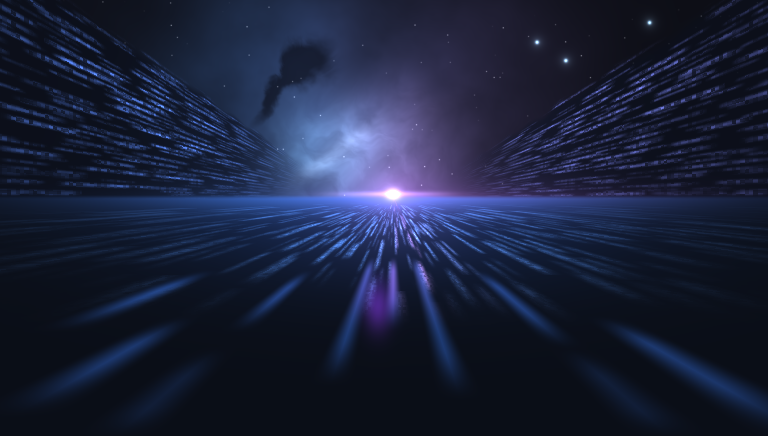
A WebGL 2 fragment shader for this background:

```glsl
#version 300 es
precision highp float;
// A dark plain of data streaks runs to a star on the horizon, between two walls
// of coded rows and under a nebula. Floor and walls share one dash pattern,
// laid out in perspective lanes against the logarithm of distance.
uniform vec2 u_resolution;
out vec4 fragColor;

float hash(vec2 p) {
  vec3 v = fract(p.xyx * vec3(0.1031, 0.1030, 0.0973));
  v += dot(v, v.yzx + 33.33);
  return fract((v.x + v.y) * v.z);
}

float noise(vec2 p) {
  vec2 i = floor(p), f = fract(p);
  f = f * f * (3.0 - 2.0 * f);
  return mix(mix(hash(i), hash(i + vec2(1, 0)), f.x),
             mix(hash(i + vec2(0, 1)), hash(i + 1.0), f.x), f.y);
}

float fbm(vec2 p) {
  float sum = 0.0, amp = 0.5;
  for (int i = 0; i < 5; i++) {
    sum += amp * noise(p);
    p = mat2(1.6, 1.2, -1.2, 1.6) * p + 7.3;
    amp *= 0.5;
  }
  return sum;
}

float gauss(vec2 p, vec2 size) { p /= size; return exp(-dot(p, p)); }

// Soft bar of a given half width
float bar(float x, float w, float soft) {
  return 1.0 - smoothstep(w - soft, w + soft, abs(x));
}

// Random dashes: g.x counts lanes, g.y runs along them
float dashes(vec2 g, float density, float soft, float softAlong, float seed) {
  float lane = floor(g.x), s = g.y + 17.0 * hash(vec2(lane + 90.0, seed));
  vec2 id = vec2(lane + 200.0 + seed, floor(s) + 100.0);
  float len = mix(0.2, 0.46, hash(id + 41.0));
  float lit = step(hash(id), density) * mix(0.35, 1.0, hash(id + 73.0));
  float v = lit * bar(fract(g.x) - 0.5, 0.2, soft) * bar(fract(s) - 0.5, len, softAlong);
  return mix(v, density * 0.19, smoothstep(0.3, 0.9, soft));
}

vec3 sky(vec2 q) {
  float cloud = fbm(q * 5.0 + 3.0), wisps = fbm(q * 13.0 + cloud * 3.0);
  vec3 col = vec3(0.05, 0.055, 0.085);
  col += vec3(0.08, 0.15, 0.25) * gauss(q - vec2(-0.27, 0.24), vec2(0.3)) * (0.45 + cloud);
  col += vec3(0.11, 0.09, 0.16) * gauss(q - vec2(0.1, 0.2), vec2(0.32)) * (0.4 + 1.1 * cloud);
  col += vec3(0.22, 0.18, 0.27) * gauss(q - vec2(0, 0.12), vec2(0.15, 0.13)) * (0.3 + 1.2 * wisps);
  // Pale heart of the nebula with a slanted filament
  vec2 c = q - vec2(-0.135, 0.1);
  col += vec3(0.20, 0.33, 0.40) * gauss(c, vec2(0.12, 0.11)) * (0.2 + 1.2 * wisps);
  col += vec3(0.28, 0.30, 0.32) * gauss(mat2(0.8, -0.6, 0.6, 0.8) * c, vec2(0.1, 0.02)) * wisps;
  // Ragged dark dust
  vec2 r = q + 0.09 * (vec2(wisps, fbm(q * 11.0 + 30.0)) - 0.48);
  float dust = gauss(r - vec2(-0.2, 0.32), vec2(0.06));
  dust += 0.7 * gauss(mat2(0.7, -0.7, 0.7, 0.7) * (r - vec2(-0.27, 0.22)), vec2(0.1, 0.022));
  dust *= 0.4 + 1.1 * wisps;
  col = mix(col, vec3(0.055, 0.07, 0.12), 0.75 * smoothstep(0.15, 0.75, dust));
  // Scattered faint stars, then three bright ones
  vec2 cell = floor(q * 50.0);
  vec2 at = fract(q * 50.0) - 0.2 - 0.6 * vec2(hash(cell + 610.0), hash(cell + 720.0));
  col += 0.4 * step(0.93, hash(cell + 300.0)) * hash(cell + 500.0) * exp(-dot(at, at) * 150.0);
  vec2 stars[3] = vec2[](vec2(0.33, 0.355), vec2(0.396, 0.313), vec2(0.588, 0.4));
  for (int i = 0; i < 3; i++) {
    float d = length(q - stars[i]);
    col += vec3(0.65, 0.85, 1) * (exp(-d * d * 6e4) + 0.4 * exp(-d * 130.0));
  }
  return col;
}

// Wall of coded rows; u is the distance sideways from its vanishing point
vec3 wall(vec3 col, vec2 q, float u, float top, vec3 tint, float px) {
  if (u < 0.05) return col;
  float slope = q.y / u, s = log(u), foot = px / u;
  float edge = top + 0.06 * (noise(vec2(s * 9.0, top)) - 0.5);
  float cover = smoothstep(0.08, 0.3, u) * (1.0 - smoothstep(edge - 0.05, edge + 0.02, slope));
  float rows = dashes(vec2(slope * 32.0, s * 3.2), 0.72, 0.14 + foot * 20.0, 0.1, top * 9.0);
  rows += 0.6 * dashes(vec2(slope * 51.0, s * 5.0), 0.6, 0.16 + foot * 30.0, 0.1, top * 50.0);
  float glyph = hash(floor(vec2(slope * 96.0, s * 75.0)) + 400.0);
  glyph = mix(0.25 + 1.1 * glyph, 0.8, smoothstep(0.2, 0.8, foot * 60.0));
  float fade = mix(1.0, 0.45, smoothstep(0.35, 0.9, u)) * mix(0.5, 1.0, smoothstep(0.0, 0.3, slope));
  vec3 base = vec3(0.045, 0.06, 0.105) + tint * 0.09 * (1.0 - smoothstep(0.1, 0.6, u));
  return mix(col, base, 0.85 * cover) + tint * rows * glyph * fade * cover;
}

vec3 ground(vec2 q, float px) {
  float d = max(-q.y, 0.0005), a = q.x / d, foot = px / d, streaks = 0.0;
  float lane = sign(a) * log(abs(a) + sqrt(a * a + 1.0)), s = log(d);
  vec3 col = vec3(0.04, 0.055, 0.09);
  col += vec3(0.05, 0.11, 0.24) * exp(-d * d * 28.0 - q.x * q.x * 3.0);
  col += vec3(0.06, 0.12, 0.25) * exp(-d * 35.0 - q.x * q.x * 1.8);
  // Streaks in the middle distance, sharp near d = 0.1
  float pink = 1.6 * exp(-3.0 * pow(lane - 0.35, 2.0)) * noise(vec2(lane * 9.0 + 40.0, 2));
  vec3 tint = mix(vec3(0.32, 0.56, 0.92), vec3(0.75, 0.55, 0.92), min(pink, 1.0));
  for (float k = 0.0; k < 3.0; k++) {
    float n = 6.5 + 3.5 * k, fade = 1.0 - smoothstep(0.15 - 0.05 * k, 0.3 - 0.08 * k, d);
    float soft = 0.07 + 1.4 * max(d - 0.12, 0.0) + 0.25 * abs(q.x) + foot * n * 0.7;
    streaks += fade * dashes(vec2(lane * n, s * (1.7 + 0.6 * k)), 0.45, soft, 0.06 + 0.5 * d, 11.0 * k);
  }
  float grain = hash(floor(vec2(lane * 45.0, s * 40.0)) + 400.0);
  grain = mix(0.6 + 0.6 * grain, 0.9, smoothstep(0.02, 0.06, foot));
  col += tint * streaks * grain * exp(-abs(q.x) * 2.3) * 0.9;
  // Wide defocused streaks close to the viewer
  for (float i = -5.0; i < 5.0; i++) {
    float k = abs(i);
    if (k == 2.0) continue;
    float start = 0.15 + 0.15 * exp(-1.5 * (k - 4.0) * (k - 4.0));
    float end = start * (1.65 + 0.1 * sign(i) + 1.1 * exp(-1.5 * (k - 1.0) * (k - 1.0)));
    float along = smoothstep(start * 0.9, start * 1.15, d) * (1.0 - smoothstep(end * 0.8, end * 1.1, d));
    if (k == 3.0) along += 0.4 * bar(d - 0.45, 0.07, 0.04);
    vec3 glow = mix(vec3(0.10, 0.23, 0.48), vec3(0.48, 0.36, 0.78), exp(-k) * bar(d, 0.25, 0.08));
    col += glow * along * bar(lane - 0.33 * i, 0.04, 0.02 + 0.14 * d) * 0.8;
  }
  return col + vec3(0.25, 0.08, 0.42) * gauss(q - vec2(-0.035, -0.25), vec2(0.03, 0.055));
}

void main() {
  float px = 1.0 / u_resolution.y;
  vec2 q = (gl_FragCoord.xy - u_resolution * vec2(0.512, 0.548)) * px;
  vec3 col = sky(q);
  col = wall(col, q, -q.x - 0.1, 0.7, vec3(0.28, 0.43, 0.80), px);
  col = wall(col, q, q.x - 0.05, 0.65, vec3(0.38, 0.41, 0.76), px);
  col = mix(ground(q, px), col, smoothstep(-0.006, 0.006, q.y));
  // Horizon haze and the star on it
  col += mix(vec3(0.08, 0.14, 0.26), vec3(0.2, 0.12, 0.26), smoothstep(-0.4, 0.2, q.x))
       * exp(-abs(q.y) * 30.0 - q.x * q.x * 3.5);
  vec2 star = q - vec2(0, 0.007);
  float r = length(star * vec2(0.8, 1));
  col += vec3(0.42, 0.26, 0.48) * exp(-r * 18.0) + vec3(0.8, 0.7, 0.75) * exp(-r * r * 7e3);
  col += vec3(0.35, 0.25, 0.42) * gauss(star, vec2(0.11, 0.006));
  fragColor = vec4(min(col, 1.0), 1);
}
```
